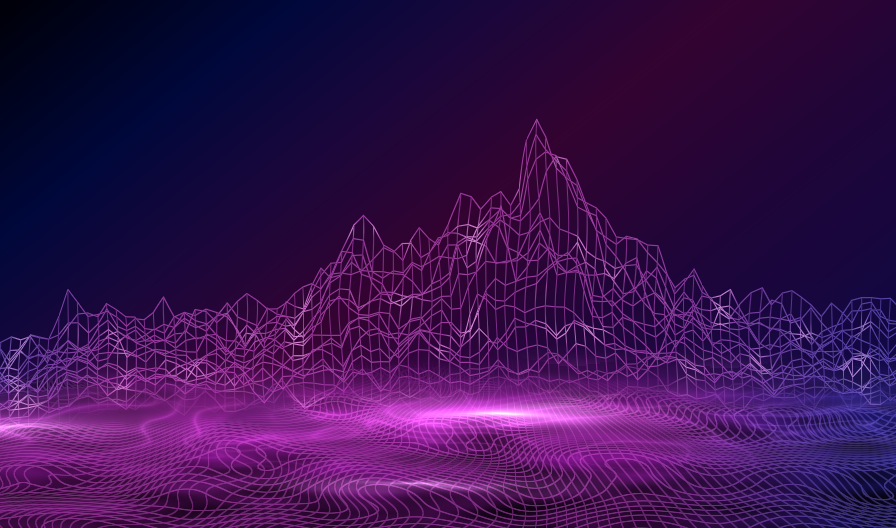
This background is drawn by a WebGL 2 fragment shader. Its source:

```glsl
#version 300 es
precision highp float;
// Glowing wireframe mountains over a rippled neon plain under a dark diagonal sky.

uniform vec2 u_resolution;
out vec4 outColor;

const int ROWS = 23;
const float COLUMN_STEP = 0.0185;

vec2 hashGradient(vec2 cell) {
    vec3 q = fract(cell.xyx * vec3(0.1031, 0.1030, 0.0973));
    q += dot(q, q.yzx + 33.33);
    float angle = 6.2832 * fract((q.x + q.y) * q.z);
    return vec2(cos(angle), sin(angle));
}

float gradientNoise(vec2 p) {
    vec2 i = floor(p), f = p - i;
    vec2 w = f * f * f * (f * (f * 6.0 - 15.0) + 10.0);
    vec2 e = vec2(1.0, 0.0);
    float low = mix(dot(hashGradient(i), f), dot(hashGradient(i + e), f - e), w.x);
    float high = mix(dot(hashGradient(i + e.yx), f - e.yx),
                     dot(hashGradient(i + 1.0), f - 1.0), w.x);
    return mix(low, high, w.y);
}

float bump(float x, float centre, float width) {
    return exp(-pow(abs(x - centre) / width, 1.5));
}

// A narrow peak that touches only a few neighbouring rows.
float spire(vec2 p, vec2 centre, float width, float height) {
    return height * bump(p.x, centre.x, width) * bump(p.y, centre.y, 0.07);
}

float streak(vec2 p, vec2 centre, vec2 size) {
    return exp(-length((p - centre) / size));
}

float segmentDistance(vec2 p, vec2 a, vec2 b) {
    vec2 d = b - a;
    return length(p - a - d * clamp(dot(p - a, d) / dot(d, d), 0.0, 1.0));
}

float stroke(float dist, float halfWidth, float pixel) {
    return clamp((halfWidth - dist) / pixel + 0.5, 0.0, 1.0);
}

float gridLine(float coord) {
    float w = fwidth(coord);
    float d = abs(fract(coord - 0.5) - 0.5) / w;
    return mix(1.0 - smoothstep(0.2, 1.0, d), 0.35, smoothstep(0.3, 0.7, w));
}

float ramp(float a, float b, float t) {
    return clamp((t - a) / (b - a), 0.0, 1.0);
}

vec3 skyColor(vec2 uv) {
    float t = uv.x + 0.74 * (1.0 - uv.y);
    vec3 c = mix(vec3(0.0, 0.0, 0.04), vec3(0.0, 0.03, 0.23), ramp(0.02, 0.33, t));
    c = mix(c, vec3(0.11, 0.025, 0.23), ramp(0.33, 0.58, t));
    c = mix(c, vec3(0.2, 0.012, 0.19), ramp(0.58, 0.82, t));
    c = mix(c, vec3(0.125, 0.02, 0.22), ramp(0.82, 1.1, t));
    return mix(c, vec3(0.06, 0.03, 0.26), ramp(1.1, 1.5, t));
}

// Height of the mesh at one vertex; depth runs from 0 (back) to 1 (front).
float ridgeHeight(float x, float depth, float aspect) {
    vec2 u = vec2(x / aspect, depth);
    float massif = 0.23 * bump(u.x, 0.595, 0.115) + 0.12 * bump(u.x, 0.395, 0.04)
                 + 0.08 * bump(u.x, 0.55, 0.25);
    float peaks = spire(u, vec2(0.59, 0.0), 0.016, 0.05) + spire(u, vec2(0.628, 0.09), 0.02, 0.09)
                + spire(u, vec2(0.52, 0.3), 0.02, 0.1) + spire(u, vec2(0.555, 0.36), 0.02, 0.11)
                + spire(u, vec2(0.635, 0.42), 0.03, 0.13) + spire(u, vec2(0.77, 0.4), 0.025, 0.09)
                + spire(u, vec2(0.47, 0.62), 0.02, 0.07) + spire(u, vec2(0.73, 0.72), 0.03, 0.06)
                + spire(u, vec2(0.095, 0.0), 0.03, 0.03) + spire(u, vec2(0.87, 0.0), 0.03, 0.05)
                + spire(u, vec2(0.98, 0.1), 0.02, 0.04);
    float crag = gradientNoise(vec2(x * 12.0, depth * 11.0 + 3.0));
    float detail = gradientNoise(vec2(x * 27.0, depth * 19.0 + 40.0));
    float base = mix(0.385, 0.215, depth) - 0.05 * smoothstep(0.1, 0.0, u.x);
    return base + massif * pow(1.0 - depth, 1.5) * (1.0 + 0.4 * crag) + peaks
         + (0.06 * crag + 0.065 * detail) * (1.0 - 0.45 * depth);
}

// Wire mesh: polyline rows joined by column lines, dissolving into the plain.
float mountainMesh(vec2 p, float aspect, float pixel) {
    float left = floor(p.x / COLUMN_STEP) * COLUMN_STEP;
    float right = left + COLUMN_STEP;
    vec2 oldA, oldB;
    float ink = 0.0;
    for (int k = 0; k < ROWS; k++) {
        float depth = float(k) / float(ROWS - 1);
        float fade = 1.0 - smoothstep(0.6, 1.0, depth);
        vec2 a = vec2(left, ridgeHeight(left, depth, aspect));
        vec2 b = vec2(right, ridgeHeight(right, depth, aspect));
        ink = max(ink, 0.72 * fade * stroke(segmentDistance(p, a, b), 0.0011, pixel));
        if (k > 0) {
            float column = min(segmentDistance(p, oldA, a), segmentDistance(p, oldB, b));
            ink = max(ink, 0.55 * fade * stroke(column, 0.001, pixel));
        }
        oldA = a;
        oldB = b;
    }
    return ink;
}

// Perspective grid of the plain, bent by a rolling swell.
float plainGrid(vec2 p, float swell) {
    float depth = 1.0 / max(0.42 - p.y + 0.1 * swell, 0.08);
    float rows = gridLine(depth * 10.0);
    float columns = gridLine((p.x - 0.95) * depth * 16.0 + swell * 4.0);
    return max(rows, 0.8 * columns);
}

void main() {
    vec2 uv = gl_FragCoord.xy / u_resolution;
    float aspect = u_resolution.x / u_resolution.y;
    float pixel = 1.0 / u_resolution.y;
    vec2 p = vec2(uv.x * aspect, uv.y);
    float swell = gradientNoise(p * vec2(3.5, 11.0) + 7.0);
    float ripple = gradientNoise(p * vec2(7.0, 42.0) + 19.0);
    float crest = pow(1.0 - abs(gradientNoise(p * vec2(4.0, 26.0) + 2.0 * swell)), 14.0);

    // Blue takes over at the far right and the upper left of the plain.
    float blue = max(smoothstep(0.68, 1.0, uv.x),
                     0.8 * smoothstep(0.14, 0.0, uv.x) * smoothstep(0.18, 0.32, uv.y));
    vec3 wireColor = mix(vec3(0.83, 0.34, 0.83), vec3(0.4, 0.4, 0.86), blue * 0.85);
    vec3 plainColor = mix(vec3(0.38, 0.06, 0.41), vec3(0.08, 0.08, 0.38), blue);

    // Lit plain with darker furrows, bright crests and one shaded mound.
    float ground = smoothstep(0.34, 0.2, uv.y + 0.04 * swell);
    float light = (0.8 + 0.7 * swell + 0.6 * ripple) * mix(0.65, 1.0, smoothstep(0.0, 0.16, uv.y));
    float mound = smoothstep(0.01, -0.01, uv.y - 0.19 - 0.09 * bump(uv.x, 0.3, 0.036))
                * smoothstep(0.17, 0.2, uv.y) * smoothstep(0.07, 0.04, abs(uv.x - 0.3));
    vec3 color = mix(skyColor(uv), plainColor * light, ground * 0.9);
    color += wireColor * crest * ground * 0.28 * smoothstep(0.12, 0.0, abs(uv.y - 0.2));
    color = mix(color, vec3(0.2, 0.03, 0.25), mound * 0.7);
    color = mix(color, wireColor, plainGrid(p, swell) * ground * 0.46);

    // Mountain wires, gently bent, with paler glints here and there.
    vec2 bent = p + vec2(0.014 * gradientNoise(p * 6.0), 0.0);
    float glint = smoothstep(0.1, 0.5, gradientNoise(p * 15.0 + 50.0));
    vec3 meshColor = mix(wireColor, vec3(0.95, 0.72, 0.95), 0.6 * glint);
    color = mix(color, meshColor, mountainMesh(bent, aspect, pixel) * (0.9 + 0.35 * glint));

    // Soft magenta haze and thin white-hot streaks.
    vec2 q = uv + vec2(0.0, 0.02 * ripple);
    float haze = streak(uv, vec2(0.48, 0.21), vec2(0.2, 0.05));
    float hot = 1.2 * streak(q, vec2(0.56, 0.215), vec2(0.06, 0.011))
              + 0.7 * streak(q, vec2(0.01, 0.19), vec2(0.06, 0.01))
              + 0.6 * streak(q, vec2(0.47, 0.08), vec2(0.07, 0.006));
    color += vec3(0.26, 0.05, 0.25) * haze + vec3(0.95, 0.78, 0.95) * hot;
    outColor = vec4(clamp(color, 0.0, 1.0), 1.0);
}
```
